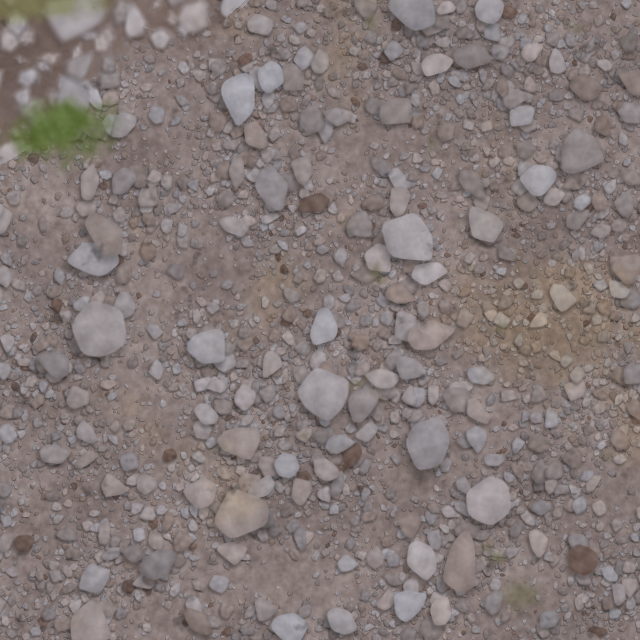
Give the GLSL for this texture, as a Shadertoy shader.

```glsl
// Dusty ground strewn with angular gravel, with soft pale rubble and grass in the upper left corner.

vec3 hash3(vec2 p) {
    vec3 q = fract(p.xyx * vec3(0.1031, 0.1030, 0.0973));
    q += dot(q, q.yxz + 33.33);
    return fract((q.xxy + q.yzz) * q.zyx);
}

vec2 gradientAt(vec2 cell) {
    float angle = 6.2832 * hash3(cell + 71.0).x;
    return vec2(cos(angle), sin(angle));
}

float gradientNoise(vec2 p) {
    vec2 i = floor(p), f = p - i;
    vec2 u = f * f * f * (f * (f * 6.0 - 15.0) + 10.0);
    vec2 e = vec2(1, 0);
    float low = mix(dot(gradientAt(i), f), dot(gradientAt(i + e), f - e), u.x);
    float high = mix(dot(gradientAt(i + e.yx), f - e.yx), dot(gradientAt(i + 1.0), f - 1.0), u.x);
    return mix(low, high, u.y);
}

float fbm(vec2 p) {
    float sum = 0.0, amplitude = 0.6;
    for (int i = 0; i < 4; i++) {
        sum += amplitude * gradientNoise(p);
        p = mat2(1.6, 1.2, -1.2, 1.6) * p + 7.3;
        amplitude *= 0.55;
    }
    return sum;
}

// Rounded irregular hexagon: 1 on the outline, less inside
float stoneShape(vec2 q, vec3 seed) {
    float turn = 6.2832 * seed.x;
    q = mat2(cos(turn), sin(turn), -sin(turn), cos(turn)) * q;
    q.y *= 1.0 + 0.6 * seed.y;
    float sum = 0.0;
    for (int k = 0; k < 6; k++) {
        float side = float(k);
        vec2 wobble = fract(seed.yz * (17.0 + 9.0 * side) + 0.37 * side);
        float angle = 1.0472 * (side + 0.7 * wobble.x);
        float reach = max(dot(q, vec2(cos(angle), sin(angle))), 0.0) / mix(0.7, 1.12, wobble.y);
        sum += pow(reach + 1e-4, 8.0);
    }
    return pow(sum, 0.125);
}

// One size of stones, scattered in clusters on a jittered grid
void scatterStones(inout vec3 color, vec2 p, float scale, float density, float paleness, float corner) {
    vec2 grid = p * scale, home = floor(grid);
    float soft = mix(0.0021, 0.009, corner);
    for (int j = -1; j <= 1; j++)
    for (int i = -1; i <= 1; i++) {
        vec2 cell = home + vec2(i, j);
        vec3 place = hash3(cell + scale * 3.7);
        vec3 seed = hash3(cell + scale * 5.1 + 40.0);
        vec3 look = hash3(cell + scale * 8.3 + 90.0);
        vec2 center = cell + 0.5 + 0.75 * (place.xy - 0.5);
        float crowding = 1.0 + 2.0 * (1.0 - corner) * gradientNoise(center / scale * 6.0 + 4.0);
        if (place.z > density * crowding) continue;

        float radius = mix(0.22, 0.52, look.x);
        vec2 q = (grid - center) / radius;
        if (dot(q, q) > 5.0) continue;

        float shade = stoneShape(q + vec2(0.1, 0.2), seed);
        color *= 1.0 - mix(0.26, 0.13, corner) * smoothstep(1.35, 0.8, shade);

        float m = stoneShape(q, seed);
        float cover = smoothstep(soft, -soft, (m - 1.0) * radius / scale);

        float tone = clamp(paleness + 0.7 * (look.y - 0.5), 0.0, 1.0);
        vec3 stone = mix(vec3(0.47, 0.415, 0.405), vec3(0.68, 0.65, 0.67), tone);
        stone += mix(vec3(0.015, 0.0, -0.02), vec3(-0.025, 0.0, 0.015), look.z);
        if (look.z > 0.975) stone = mix(vec3(0.38, 0.32, 0.30), vec3(0.48, 0.39, 0.36), look.y);
        stone += 0.035 * dot(q, vec2(0.3, 0.8)) - 0.04 * smoothstep(0.6, 1.0, m);
        stone += 0.09 * gradientNoise(q * 1.6 + cell * 3.0);
        color = mix(color, stone, cover * 0.9);
    }
}

float patchMask(vec2 p, vec2 center, vec2 size) {
    float ragged = 0.8 * fbm(p * 20.0);
    return smoothstep(1.25, 0.3, length((p - center) / size) + ragged);
}

void mainImage(out vec4 fragColor, in vec2 fragCoord) {
    vec2 p = fragCoord / iResolution.y;
    float corner = smoothstep(0.0, 0.09, p.y - 0.71 - 0.72 * p.x + 0.06 * gradientNoise(p * 12.0));
    float sharp = 1.0 - corner;

    // Soil with light and dark drifts
    vec3 color = vec3(0.525, 0.472, 0.462) + 0.11 * fbm(p * 7.0);
    color += 0.13 * fbm(p * 60.0) * (1.0 - 0.6 * corner);
    color -= vec3(0.09, 0.10, 0.11) * corner;

    // Gravel from grit to cobbles
    scatterStones(color, p, 105.0, 0.55 * sharp, 0.46, corner);
    scatterStones(color, p, 64.0, 0.62 * sharp, 0.48, corner);
    scatterStones(color, p, 41.0, 0.58 * sharp, 0.52, corner);
    scatterStones(color, p, 27.0, 0.46 + 0.3 * corner, 0.56 + 0.2 * corner, corner);
    scatterStones(color, p, 18.0, 0.30 + 0.5 * corner, 0.62 + 0.3 * corner, corner);
    scatterStones(color, p, 11.5, 0.19 + 0.3 * corner, 0.82 + 0.1 * corner, corner);

    // Broad stains, dust and dark hollows over soil and stones alike
    float ochre = smoothstep(0.1, 0.5, fbm(p * 4.5 + 13.0));
    ochre = max(ochre, patchMask(p, vec2(0.86, 0.50), vec2(0.17, 0.12))) * sharp;
    color *= mix(vec3(1.0), vec3(1.01, 0.975, 0.89), ochre);
    color *= 1.0 + 0.16 * fbm(p * 5.0 + 80.0);
    color *= 1.0 - 0.28 * smoothstep(0.24, 0.52, fbm(p * 19.0 + 31.0));

    // Grass and moss
    float blades = 0.09 * gradientNoise(vec2(p.x * 55.0 + p.y * 25.0, p.y * 25.0));
    float grass = patchMask(p, vec2(0.09, 0.795), vec2(0.085, 0.05));
    color = mix(color, vec3(0.34, 0.42, 0.19) + blades, 0.85 * grass);
    float cornerGrass = patchMask(p, vec2(0.05, 1.0), vec2(0.13, 0.035));
    color = mix(color, vec3(0.48, 0.49, 0.29) + blades, 0.6 * cornerGrass);
    float moss = smoothstep(0.34, 0.55, fbm(p * 11.0 + 57.0));
    moss = max(moss, patchMask(p, vec2(0.815, 0.07), vec2(0.03, 0.03)));
    color = mix(color, vec3(0.38, 0.38, 0.25), 0.45 * moss);

    // Fine surface mottling
    color += 0.03 * gradientNoise(p * 130.0) * sharp;
    fragColor = vec4(clamp(color, 0.0, 1.0), 1.0);
}
```
